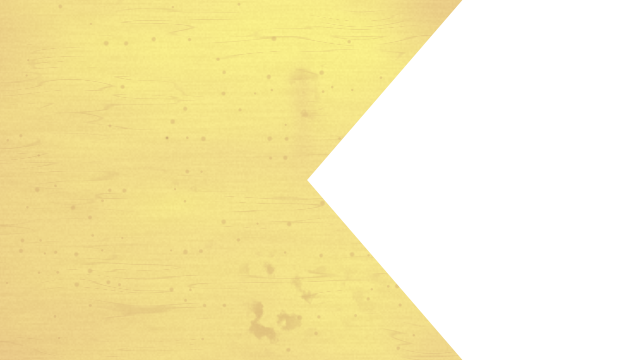
Reproduce this background procedurally as a Shadertoy shader.

```glsl
// A worn yellow paper banner with a triangular notch, on a white ground.
// Soft elliptical glows tint the paper; stretched value noise adds grain,
// scratches and blotches; a signed distance cuts the notch.

const vec3 WHITE = vec3(1.0);
const vec3 PAPER = vec3(0.950, 0.875, 0.540);
const vec3 LEMON = vec3(0.972, 0.930, 0.530);
const vec3 TAN = vec3(0.910, 0.785, 0.525);
const vec3 STAIN = vec3(0.800, 0.630, 0.430);

float hash(vec2 p) {
    vec3 q = fract(vec3(p.xyx) * 0.1031);
    q += dot(q, q.yzx + 33.33);
    return fract((q.x + q.y) * q.z);
}

float noise(vec2 p) {
    vec2 cell = floor(p);
    vec2 f = fract(p);
    f = f * f * (3.0 - 2.0 * f);
    float low = mix(hash(cell), hash(cell + vec2(1, 0)), f.x);
    float high = mix(hash(cell + vec2(0, 1)), hash(cell + vec2(1, 1)), f.x);
    return mix(low, high, f.y);
}

float fbm(vec2 p) {
    float sum = 0.0;
    float weight = 0.5;
    for (int i = 0; i < 4; i++) {
        sum += weight * noise(p);
        p = p * 2.03 + 17.1;
        weight *= 0.5;
    }
    return sum / 0.9375;
}

// Soft elliptical spot, 1 at its centre.
float glow(vec2 p, vec2 centre, vec2 radius) {
    vec2 d = (p - centre) / radius;
    return exp(-dot(d, d));
}

// Distance to the notch: negative inside the wedge opening to the right.
float notchDistance(vec2 p, vec2 tip, float run) {
    return (tip.x + abs(p.y - tip.y) * run - p.x) / sqrt(1.0 + run * run);
}

// Thin wavering horizontal lines, broken up by a coarse mask.
float scratches(vec2 p) {
    vec2 bent = p + vec2(0.0, 0.03 * noise(p * 5.0));
    float line = 1.0 - abs(2.0 * noise(bent * vec2(5.0, 75.0)) - 1.0);
    return smoothstep(0.88, 1.0, line) * smoothstep(0.4, 0.7, fbm(p * vec2(6.0, 14.0) + 9.0));
}

// Small dark dots, at most one in each grid cell.
float specks(vec2 p, float density) {
    vec2 cell = floor(p * density);
    vec2 offset = 0.25 + 0.5 * vec2(hash(cell + 3.7), hash(cell + 8.2));
    float radius = 0.05 + 0.12 * hash(cell + 5.1);
    float dot1 = 1.0 - smoothstep(0.4 * radius, radius + 0.05, length(fract(p * density) - offset));
    return dot1 * step(0.8, hash(cell + 1.3));
}

vec3 paperColor(vec2 p) {
    // Broad light and dark areas.
    float light = 0.85 * glow(p, vec2(0.62, 0.88), vec2(0.50, 0.20));
    light += 0.55 * glow(p, vec2(0.98, 0.88), vec2(0.18, 0.20));
    light += 0.40 * glow(p, vec2(0.43, 0.42), vec2(0.20, 0.08));
    light += 0.35 * glow(p, vec2(0.95, 0.17), vec2(0.22, 0.16));
    float dark = 0.55 * exp(-p.x * 5.0) + 0.40 * glow(p, vec2(0.1, 0.0), vec2(0.6, 0.25));
    dark += 0.70 * glow(p, vec2(1.25, 1.0), vec2(0.17, 0.14));
    dark += 0.40 * glow(p, vec2(0.84, 0.69), vec2(0.035, 0.13));
    dark += 0.30 * glow(p, vec2(1.22, 0.02), vec2(0.12, 0.10));
    float mottle = fbm(p * vec2(4.0, 9.0)) - 0.5;
    vec3 color = mix(PAPER, LEMON, clamp(light + 0.5 * mottle, 0.0, 1.0));
    color = mix(color, TAN, clamp(dark - 0.4 * mottle, 0.0, 1.0));

    // Fine horizontal fibres and grit.
    float fibre = noise(p * vec2(9.0, 190.0)) - 0.5;
    float grit = noise(p * 210.0) - 0.5;
    color += (0.022 * fibre + 0.028 * grit) * vec3(0.7, 1.0, 0.8);

    // Blotches gather around a few worn places.
    float worn = glow(p, vec2(0.74, 0.10), vec2(0.08, 0.07));
    worn += 0.8 * glow(p, vec2(0.86, 0.18), vec2(0.14, 0.08));
    worn += 0.8 * glow(p, vec2(0.73, 0.26), vec2(0.05, 0.04));
    worn += 0.8 * glow(p, vec2(0.84, 0.71), vec2(0.04, 0.10));
    worn += 0.9 * glow(p, vec2(0.61, 0.315), vec2(0.03, 0.014));
    worn += 0.8 * glow(p, vec2(0.50, 0.48), vec2(0.09, 0.012));
    worn += 0.9 * glow(p, vec2(0.0, 0.48), vec2(0.03, 0.02));
    float blotch = smoothstep(0.48, 0.72, fbm(p * 28.0)) * min(worn, 1.0);
    color = mix(color, STAIN, 0.45 * blotch);
    color = mix(color, STAIN, 0.22 * scratches(p));
    color = mix(color, STAIN, 0.35 * specks(p, 22.0));
    return mix(color, STAIN * 0.9, 0.7 * glow(p, vec2(0.464, 0.617), vec2(0.004)));
}

void mainImage(out vec4 fragColor, in vec2 fragCoord) {
    vec2 p = fragCoord / iResolution.y;
    float edge = notchDistance(p, vec2(0.853, 0.5), 0.863);
    float pixel = 1.0 / iResolution.y;
    float paper = smoothstep(-0.6 * pixel, 0.6 * pixel, edge);
    fragColor = vec4(mix(WHITE, paperColor(p), paper), 1.0);
}
```
